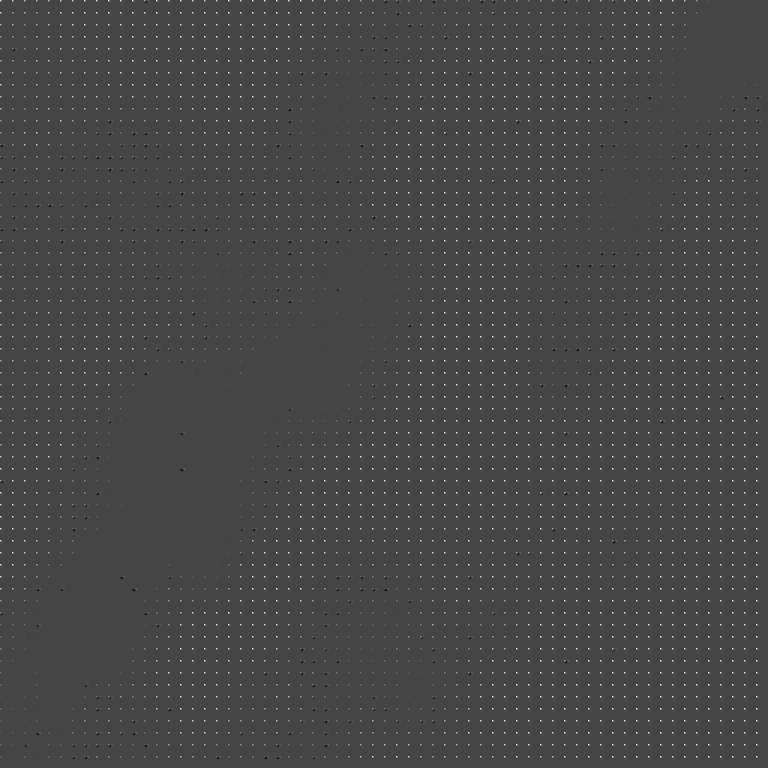
A Shadertoy shader for this pattern:

```glsl
const float CELLS = 64.0;
const float DOT_SIZE = 0.125;          // dot width in cells
const vec3 GROUND = vec3(0.272);
const vec3 DOT_LIGHT = vec3(0.83);
const vec3 SHADOW = vec3(0.08);
const vec3 SMUDGE = vec3(0.42);

float hash(vec2 p) {
    return fract(sin(dot(p, vec2(127.1, 311.7))) * 43758.5453);
}

float valueNoise(vec2 p) {
    vec2 i = floor(p);
    vec2 f = fract(p);
    f = f * f * (3.0 - 2.0 * f);
    float low = mix(hash(i), hash(i + vec2(1.0, 0.0)), f.x);
    float high = mix(hash(i + vec2(0.0, 1.0)), hash(i + vec2(1.0)), f.x);
    return mix(low, high, f.y);
}

float fbm(vec2 p) {
    float sum = 0.0;
    float weight = 0.5;
    for (int i = 0; i < 3; i++) {
        sum += weight * valueNoise(p);
        p = p * 2.03 + 17.3;
        weight *= 0.5;
    }
    return sum / 0.875;
}

float segmentDistance(vec2 p, vec2 a, vec2 b) {
    vec2 pa = p - a;
    vec2 ba = b - a;
    return length(pa - ba * clamp(dot(pa, ba) / dot(ba, ba), 0.0, 1.0));
}

// Coverage from a signed distance, softened over one pixel
float coverage(float d, float pixel) {
    return clamp(0.5 - d / pixel, 0.0, 1.0);
}

float squareDistance(vec2 p, float halfSize) {
    vec2 q = abs(p) - halfSize;
    return max(q.x, q.y);
}

// Distance to the diagonal creases where the dots fade
float creaseDistance(vec2 p) {
    float d = segmentDistance(p, vec2(0.27, 0.28), vec2(0.50, 0.63));
    d = min(d, segmentDistance(p, vec2(0.75, 0.52), vec2(0.84, 0.80)));
    d = min(d, segmentDistance(p, vec2(0.84, 0.80), vec2(0.98, 0.95)));
    return min(d, segmentDistance(p, vec2(0.14, 0.18), vec2(0.24, 0.46)));
}

// Slow brightness field, stretched along the rising diagonal
float dotField(vec2 p) {
    vec2 slanted = vec2(p.x - 0.45 * p.y, p.y * 0.7 + 0.2 * p.x);
    float cloud = fbm(slanted * 6.0 + 3.7);
    float crease = 1.0 - smoothstep(0.015, 0.11, creaseDistance(p));
    return cloud - 0.32 * crease;
}

vec3 shadeCell(vec2 local, vec2 id, float pixel) {
    float field = dotField((id + 0.5) / CELLS);
    float grain = hash(id + 9.2);
    float light = smoothstep(0.12, 0.64, field + 0.10 * (grain - 0.5));

    // Dots sit in the upper left corner of their cell
    vec2 p = local - vec2(0.5 * DOT_SIZE, 1.0 - 0.5 * DOT_SIZE);

    // Worn dots gather along one level of the field
    float rim = 1.0 - smoothstep(0.01, 0.06, abs(field - 0.32));
    float worn = step(hash(id + 41.7), 0.55 * rim + 0.015);
    float strength = worn * mix(0.3, 0.9, hash(id + 73.1));

    vec2 shadowPoint = (p - vec2(0.10, -0.10)) * vec2(0.8, 1.0);
    float shadow = coverage(length(shadowPoint) - 0.11, pixel);
    vec2 smudgePoint = (p - vec2(0.22, -0.03)) * vec2(0.7, 1.0);
    float smudge = coverage(length(smudgePoint) - 0.10, pixel);
    float dotMask = coverage(squareDistance(p, 0.5 * DOT_SIZE), pixel);

    vec3 color = mix(GROUND, SMUDGE, smudge * strength * 0.6);
    color = mix(color, SHADOW, shadow * strength);
    return mix(color, DOT_LIGHT, dotMask * light * (1.0 - 0.5 * strength));
}

void mainImage(out vec4 fragColor, in vec2 fragCoord) {
    vec2 grid = fragCoord / iResolution.xy * CELLS;
    float pixel = CELLS / iResolution.y;
    fragColor = vec4(shadeCell(fract(grid), floor(grid), pixel), 1.0);
}
```
